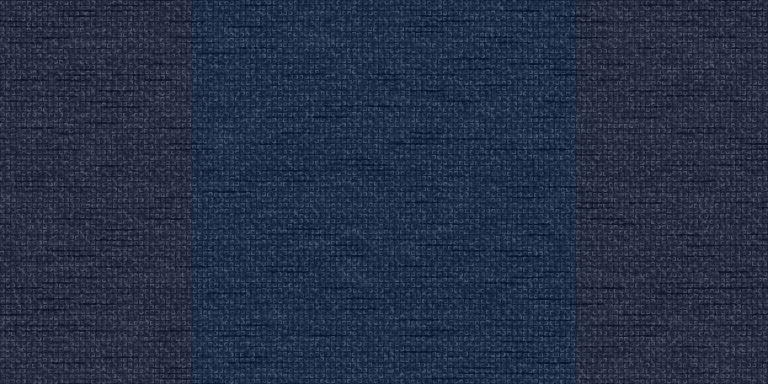
Give the GLSL for this texture, as a WebGL 2 fragment shader.

```glsl
#version 300 es
precision highp float;

uniform vec2 u_resolution;
out vec4 fragColor;

vec2 hash2(vec2 p) {
    vec3 q = fract(p.xyx * vec3(0.1031, 0.1030, 0.0973));
    q += dot(q, q.yzx + 33.33);
    return fract((q.xx + q.yz) * q.zy);
}

// Distance to the nearest scattered point
float cellular(vec2 p) {
    vec2 cell = floor(p);
    float nearest = 2.0;
    for (int y = -1; y <= 1; y++) {
        for (int x = -1; x <= 1; x++) {
            vec2 neighbour = cell + vec2(x, y);
            nearest = min(nearest, distance(p, neighbour + hash2(neighbour + 40.0)));
        }
    }
    return nearest;
}

// Slight drift of the threads from layered sines
vec2 threadDrift(vec2 p) {
    return vec2(sin(p.y * 0.31) + 0.6 * sin(p.y * 0.83 + p.x * 0.05),
                sin(p.x * 0.07) + 0.6 * sin(p.x * 0.19 + p.y * 0.09)) * 0.05;
}

// One stitch: a squarish loop around a half-dark hole
float stitch(vec2 p, float blur) {
    vec2 random = hash2(floor(p) + 7.0);
    vec2 f = fract(p) - 0.5 + (random - 0.5) * 0.14;
    float radius = mix(length(f), max(abs(f.x), abs(f.y)), 0.45);
    float loop = 1.0 - smoothstep(-blur, blur, abs(radius - 0.29) - 0.13);
    float hole = 1.0 - smoothstep(0.16 - blur, 0.16 + blur, radius);
    float wear = 0.75 + 0.5 * sin(atan(f.y, f.x) + random.y * 6.28);
    return loop * wear * (0.35 + 0.4 * random.x) + hole * 0.14;
}

void main() {
    vec2 uv = gl_FragCoord.xy / u_resolution;
    vec2 weave = uv * vec2(144.0, 72.0);
    float blur = 0.4 * 144.0 / u_resolution.x;
    vec2 p = weave + threadDrift(weave);

    // Loops, fibre grain and faint horizontal slubs
    float tone = 0.19 + stitch(p, blur);
    tone += 0.5 * (cellular(p * vec2(1.7, 2.3)) - 0.45);
    tone += 0.2 * (cellular(p * vec2(0.12, 1.0) + 5.0) - 0.45);
    tone += 0.1 * (hash2(vec2(floor(p.y), 3.0)).x - 0.5);

    // Thin dark pulled threads in the gaps between rows
    float gap = floor(p.y + 0.5);
    float along = p.x * 0.12 + hash2(vec2(gap, 11.0)).x * 20.0;
    vec2 segment = hash2(vec2(floor(along), gap));
    float taper = smoothstep(0.0, 0.2, fract(along)) * (1.0 - smoothstep(0.8, 1.0, fract(along)));
    float thread = 1.0 - smoothstep(0.2 - blur, 0.2 + blur, abs(p.y - gap));
    tone -= 0.25 * step(0.82, segment.x) * taper * thread;

    vec3 shadowNavy = vec3(0.07, 0.11, 0.19);
    vec3 paleThread = vec3(0.27, 0.31, 0.40);
    vec3 color = mix(shadowNavy, paleThread, clamp(tone, -0.15, 1.2));

    // Blue middle panel between two violet side panels
    float edge = 1.0 / u_resolution.x + 0.0008;
    float side = smoothstep(0.25 - edge, 0.25 + edge, abs(uv.x - 0.5));
    color += mix(vec3(-0.018, 0.002, 0.012), vec3(0.016, -0.002, -0.004), side);

    fragColor = vec4(clamp(color, 0.0, 1.0), 1.0);
}
```
